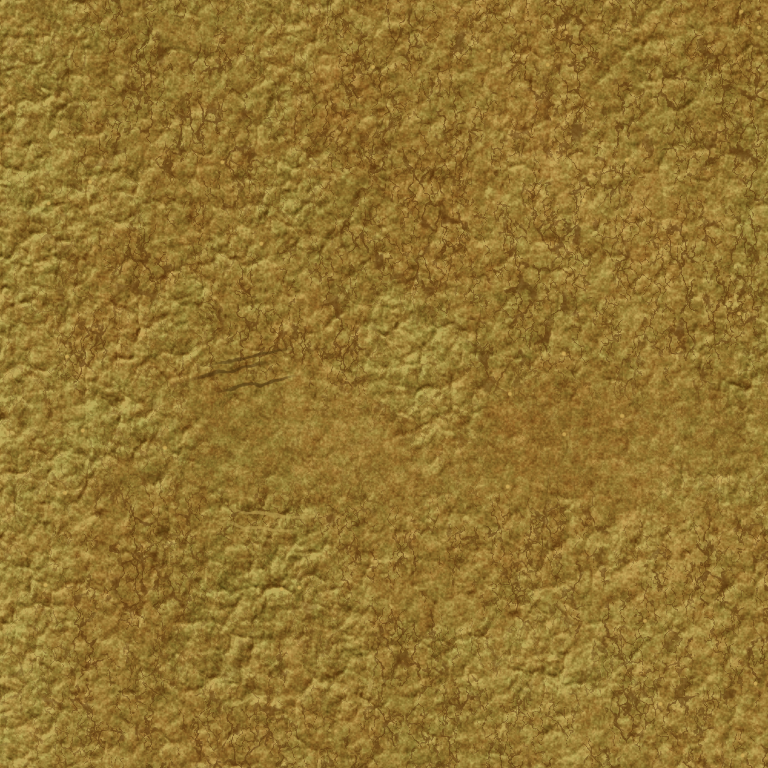
This texture is drawn by a WebGL 1 fragment shader. Its source:

```glsl
precision highp float;
// Lumpy ochre crust with lit bumps, many fine upright cracks and a few scratches.
uniform vec2 u_resolution;

float hash(vec2 p) {
  vec3 q = fract(p.xyx * 0.1031);
  q += dot(q, q.yzx + 33.33);
  return fract((q.x + q.y) * q.z);
}

float noise(vec2 p) {
  vec2 i = floor(p), f = fract(p);
  f = f * f * (3.0 - 2.0 * f);
  return mix(mix(hash(i), hash(i + vec2(1, 0)), f.x),
             mix(hash(i + vec2(0, 1)), hash(i + vec2(1, 1)), f.x), f.y);
}

float fbm(vec2 p) {
  float sum = 0.0, amp = 0.533;
  for (int i = 0; i < 4; i++) {
    sum += amp * noise(p);
    p = mat2(1.6, 1.2, -1.2, 1.6) * p + 17.3;
    amp *= 0.5;
  }
  return sum;
}

// Distances to the nearest and second nearest cell centre
vec2 cells(vec2 p) {
  vec2 id = floor(p), near = vec2(8.0);
  for (int y = -1; y <= 1; y++) {
    for (int x = -1; x <= 1; x++) {
      vec2 c = id + vec2(x, y);
      float d = length(c + vec2(hash(c), hash(c + 71.7)) - p);
      near = d < near.x ? vec2(d, near.x) : vec2(near.x, min(near.y, d));
    }
  }
  return near;
}

vec2 warp(vec2 p, float scale, float amount) {
  return p + amount * (vec2(fbm(p * scale), fbm(p * scale + 43.0)) - 0.5);
}

// Rounded lumps in two sizes over a soft uneven ground
float relief(vec2 p) {
  vec2 w = warp(p, 40.0, 0.028);
  float big = cells(w * vec2(46.0, 42.0)).x;
  float small = cells(w * 88.0 + 9.0).x;
  return 0.4 * fbm(p * 55.0) - 0.5 * big * big - 0.2 * small * small;
}

// Ragged upright cracks, broken into short pieces by a finer mask
float cracks(vec2 p, vec2 scale, float threshold) {
  vec2 edge = cells(warp(p, 90.0, 0.02) * scale);
  float gaps = smoothstep(threshold, threshold + 0.14, fbm(p * scale * 0.9 + 90.0));
  return (1.0 - smoothstep(0.03, 0.17, edge.y - edge.x)) * gaps;
}

// Tapered stroke of given half length and width
float stroke(vec2 p, vec2 centre, float angle, vec2 size) {
  vec2 d = p - centre;
  d = vec2(d.x * cos(angle) + d.y * sin(angle), d.y * cos(angle) - d.x * sin(angle));
  float taper = 1.0 - smoothstep(0.4, 1.0, abs(d.x) / size.x);
  return taper * (1.0 - smoothstep(0.3, 1.0, abs(d.y) / size.y));
}

void main() {
  vec2 p = gl_FragCoord.xy / u_resolution;

  // Broad zones: pale rough patches and a calm level band
  float zone = fbm(p * 4.0 + 5.0);
  float rough = smoothstep(0.56, 0.72, fbm(p * 5.5 + 21.0));
  rough = max(rough, 1.0 - smoothstep(0.03, 0.14, p.x + 0.16 * (zone - 0.5)));
  float calm = 1.0 - smoothstep(0.03, 0.11, abs(p.y - 0.42 + 0.12 * (zone - 0.5)));
  calm *= 1.0 - rough;

  // Light falls from the upper left
  float shade = relief(p) - relief(p + vec2(-0.002, 0.0042));
  float grain = noise(p * 500.0) + noise(p * 330.0 + 31.0) - 1.0;
  float tone = 0.55 + shade * (1.65 + 1.1 * rough - 0.7 * calm);
  tone += 0.5 * (fbm(p * 75.0) - 0.5) + 0.32 * (zone - 0.5);
  tone += 0.3 * grain + 0.05 * rough - 0.03 * calm;

  vec3 umber = vec3(0.41, 0.285, 0.085);
  vec3 ochre = vec3(0.575, 0.452, 0.18);
  vec3 straw = vec3(0.74, 0.635, 0.33);
  vec3 color = mix(umber, ochre, clamp(tone * 2.0, -0.3, 1.0));
  color = mix(color, straw, clamp(tone * 2.0 - 1.0, 0.0, 1.1));

  // Faint warm and green mottling, mostly fine
  float warmth = 0.45 * (fbm(p * 7.0 + 60.0) - 0.5) + 0.7 * (fbm(p * 80.0 + 8.0) - 0.5);
  warmth += 0.3 * (noise(p * 420.0 + 50.0) - 0.5) - 0.12 * rough;
  color += vec3(0.07, -0.05, -0.02) * warmth;

  // Long cracks in places, short hairlines nearly everywhere
  float crack = max(cracks(p, vec2(52.0, 24.0), 0.48),
                    0.8 * cracks(p + 7.0, vec2(84.0, 42.0), 0.44));
  crack *= (1.0 - 0.7 * calm) * (1.0 - 0.55 * rough);
  color = mix(color, vec3(0.34, 0.195, 0.05), 0.6 * crack);

  // A few scratches: dark above the calm band, pale below it
  vec2 ragged = warp(p, 50.0, 0.01);
  for (int i = 0; i < 5; i++) {
    float k = float(i), pale = step(2.5, k);
    vec2 centre = vec2(0.29 + 0.07 * hash(vec2(k, 4.0)), 0.535 - 0.018 * k - 0.15 * pale);
    float mark = stroke(ragged, centre, mix(0.2, -0.12, pale), vec2(0.065, 0.003));
    color = mix(color, mix(vec3(0.29, 0.2, 0.06), straw, pale), 0.6 * mark);
  }

  // Sparse bright flecks
  vec2 id = floor(p * 40.0);
  vec2 spot = fract(p * 40.0) - 0.3 - 0.4 * vec2(hash(id + 5.0), hash(id + 15.0));
  float fleck = step(0.98, hash(id + 27.0)) * (1.0 - smoothstep(0.05, 0.15, length(spot)));
  color = mix(color, vec3(0.84, 0.7, 0.36), 0.8 * fleck);

  gl_FragColor = vec4(color, 1.0);
}
```
